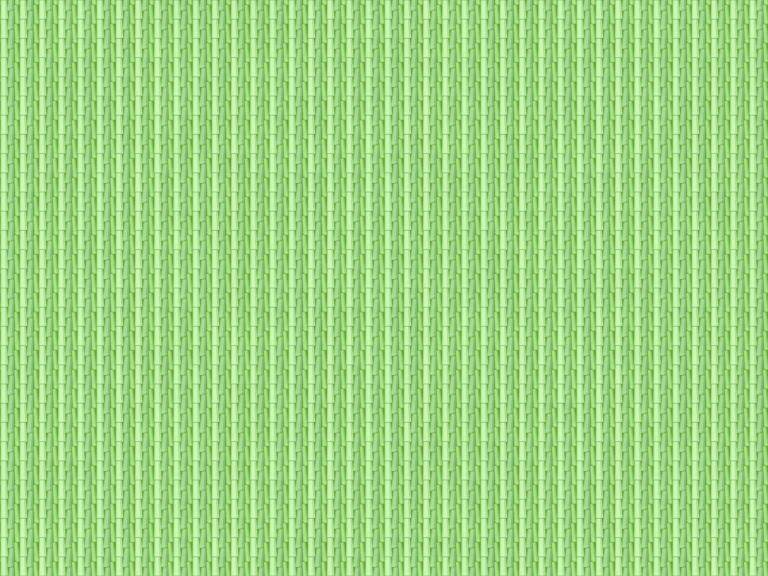
Reproduce this pattern procedurally as a Shadertoy shader.

```glsl
// Green bamboo weave: every cell holds a bright stalk, a dusty medium stalk and
// a thin shaded one, each tapering and leaning between staggered nodes.
// Whole cell counts and wrapped distances make the canvas tile seamlessly.

const vec2 REPEATS = vec2(40.0, 30.0);    // cells across and down
const vec3 GAP   = vec3(0.41, 0.64, 0.22);
const vec3 SHADE = vec3(0.56, 0.79, 0.40);
const vec3 MID   = vec3(0.66, 0.89, 0.54);
const vec3 DUSTY_SHADE = vec3(0.53, 0.75, 0.44);
const vec3 DUSTY_MID   = vec3(0.65, 0.86, 0.58);
const vec3 LIGHT = vec3(0.79, 0.96, 0.72);
const float TAPER = 0.25;                 // width lost from foot to top
const float NODE_HALF = 0.03;             // half height of a node ring
const float NODE_DEPTH = 0.42;            // darkness of a node ring
const float LIP = 0.25;                   // brightness above a node ring
const float GRAIN = 0.018;                // brightness change between cells
const float MIN_SOFT = 0.04;              // least edge softness, in cells

float hash(vec2 p) {
    vec3 q = fract(vec3(p.xyx) * 0.1031);
    q += dot(q, q.yzx + 33.33);
    return fract((q.x + q.y) * q.z);
}

// Coverage of a band around zero with smoothed edges
float band(float distanceFromAxis, float halfWidth, float soft) {
    return 1.0 - smoothstep(-soft, soft, abs(distanceFromAxis) - halfWidth);
}

// Paints one stalk over the base colour
vec3 addStalk(vec3 base, vec2 uv, float centre, float halfWidth, float lean,
              float nodeShift, vec3 rim, vec3 core, vec2 soft) {
    float along = fract(uv.y + nodeShift);
    float across = uv.x - centre - lean * (along - 0.5);
    across -= round(across);
    float width = halfWidth * (1.0 - TAPER * along);

    // Rounded body with its highlight left of the axis
    float highlight = band(across + 0.15 * width, 0.55 * width, soft.x);
    vec3 colour = mix(rim, core, highlight);

    // Dark ring at the joint and a pale lip just above it
    float ring = band(min(along, 1.0 - along), NODE_HALF, soft.y);
    float lip = band(along - 0.14, NODE_HALF, soft.y);
    colour = mix(colour, LIGHT, LIP * lip);
    colour = mix(colour, GAP, NODE_DEPTH * ring);
    return mix(base, colour, band(across, width, soft.x));
}

void mainImage(out vec4 fragColor, in vec2 fragCoord) {
    vec2 uv = fragCoord / iResolution.xy * REPEATS;
    vec2 soft = max(0.6 * REPEATS / iResolution.xy, vec2(MIN_SOFT));

    // Thin stalk behind, medium stalk, then the bright one in front
    vec3 colour = GAP;
    colour = addStalk(colour, uv, 0.87, 0.13, -0.09, 0.25, SHADE, MID, soft);
    colour = addStalk(colour, uv, 0.57, 0.18, 0.09, 0.55, DUSTY_SHADE, DUSTY_MID, soft);
    colour = addStalk(colour, uv, 0.21, 0.20, -0.03, 0.00, MID, LIGHT, soft);

    // Faint variation from cell to cell
    colour += GRAIN * (hash(mod(floor(uv), REPEATS)) - 0.5);
    fragColor = vec4(clamp(colour, 0.0, 1.0), 1.0);
}
```
